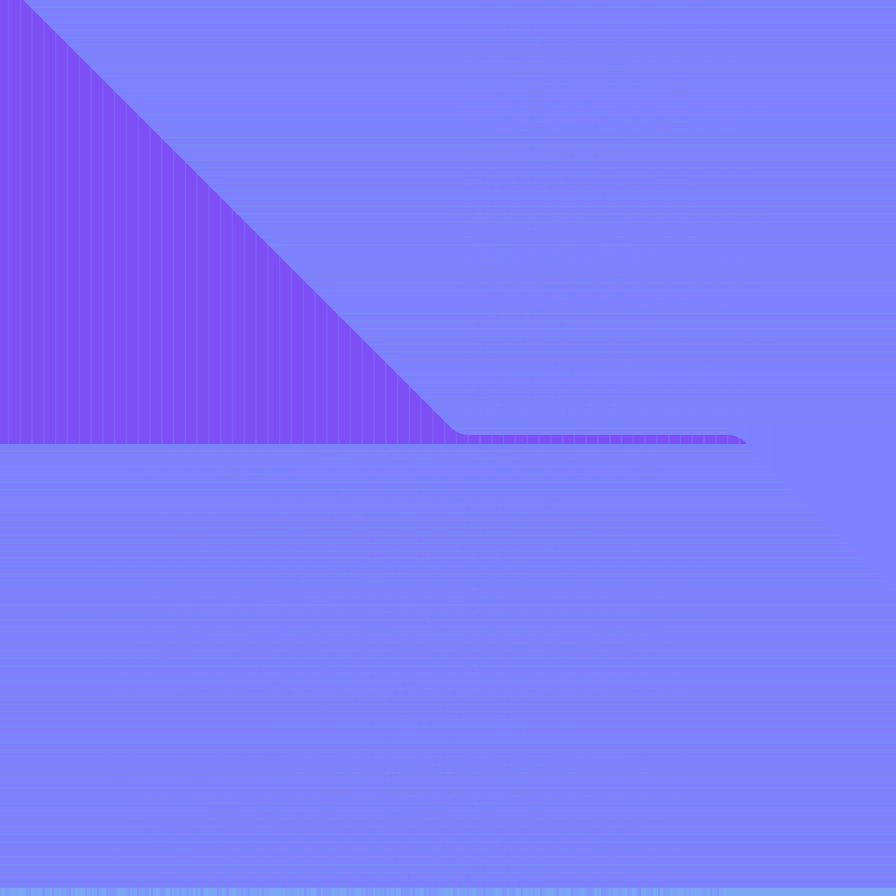
A Shadertoy shader for this texture map:

```glsl
// Normal map of a panelled surface: a violet sloped wedge with a thin ledge,
// set in fine brick courses, with a flat corner at right and a pale bottom rim.
// Half-planes joined by smooth min/max give the wedge; repeats give the grooves.

const vec3 FLAT_BLUE   = vec3(0.490, 0.502, 1.000);
const vec3 GROOVE_TEAL = vec3(0.470, 0.560, 0.910);
const vec3 GROOVE_PINK = vec3(0.540, 0.475, 0.975);
const vec3 JOINT_BLUE  = vec3(0.430, 0.520, 0.960);
const vec3 WEDGE       = vec3(0.490, 0.310, 0.960);
const vec3 WEDGE_SEAM  = vec3(0.495, 0.375, 0.970);
const vec3 RIM         = vec3(0.490, 0.650, 0.970);

const float ROWS        = 117.0;   // brick courses over the height
const float COLUMNS     = 76.0;    // seams over the width
const float SEAM_PHASE  = 0.28;
const float WEDGE_SUM   = 1.026;   // x + y on the long slope
const float LEDGE_SUM   = 1.3385;  // x + y on the ledge end
const float LEDGE_TOP   = 0.5146;
const float WEDGE_FLOOR = 0.5044;
const float FILLET      = 0.009;
const float FLAT_TOP    = 0.5286;
const float JOINT_END   = 0.807;
const float RIM_HEIGHT  = 0.0090;

float hash(vec2 p) {
    vec3 q = fract(vec3(p.xyx) * 0.1031);
    q += dot(q, q.yzx + 33.33);
    return fract((q.x + q.y) * q.z);
}

float smoothMin(float a, float b, float k) {
    float h = max(k - abs(a - b), 0.0) / k;
    return min(a, b) - 0.25 * h * h * k;
}

// Pixel-filtered coverage of a distance field.
float cover(float d, float px) {
    return clamp(0.5 - d / px, 0.0, 1.0);
}

// Coverage of a repeated line; t counts periods and lines lie on whole numbers.
float lines(float t, float halfWidth, float pxPeriods) {
    return cover(abs(t - round(t)) - halfWidth, pxPeriods);
}

float wedgeDistance(vec2 p) {
    float slope = (p.x + p.y - WEDGE_SUM) * 0.7071;
    float end   = (p.x + p.y - LEDGE_SUM) * 0.7071;
    float ledge = -smoothMin(LEDGE_TOP - p.y, -end, FILLET);
    return max(smoothMin(slope, ledge, FILLET), WEDGE_FLOOR - p.y);
}

// Strength of the short upright joints, fading across each half.
float jointFade(vec2 p) {
    float upper = smoothstep(0.51, 0.54, p.x) * (1.0 - smoothstep(0.58, 0.90, p.x));
    float lower = smoothstep(0.06, 0.46, p.x) * (1.0 - smoothstep(0.52, JOINT_END, p.x));
    return mix(lower, upper, step(LEDGE_TOP, p.y));
}

vec3 bricks(vec2 p, float px) {
    float rowPos = (1.0 - p.y) * ROWS;
    float row = floor(rowPos);
    float colPos = p.x * COLUMNS + SEAM_PHASE;

    // Upright joints, staggered and broken from course to course.
    float shift = 0.5 * mod(row, 2.0) + 0.2 * hash(vec2(row, 3.0));
    float column = round(colPos + shift);
    float broken = step(0.35, hash(vec2(column, row)));
    float joint = lines(colPos + shift, 0.045, px * COLUMNS);
    vec3 col = mix(FLAT_BLUE, JOINT_BLUE, 0.5 * joint * broken * jointFade(p));

    // Each groove has a teal lip above and a pink lip below.
    float groove = round(rowPos);
    float strength = mix(0.55, 1.0, hash(vec2(groove, 7.0)));
    float teal = lines(rowPos + 0.05, 0.085, px * ROWS);
    float pink = lines(rowPos - 0.12, 0.070, px * ROWS);
    col = mix(col, GROOVE_PINK, 0.65 * pink * strength);
    return mix(col, GROOVE_TEAL, 0.85 * teal * strength);
}

void mainImage(out vec4 fragColor, in vec2 fragCoord) {
    vec2 p = fragCoord / iResolution.xy;
    float px = 1.0 / iResolution.y;
    float colPos = p.x * COLUMNS + SEAM_PHASE;
    float seam = lines(colPos, 0.06, px * COLUMNS);

    vec3 col = bricks(p, px);

    // Flat corner, its slanted side stepped by the courses.
    float rowY = 1.0 - (round((1.0 - p.y) * ROWS)) / ROWS;
    float corner = max(LEDGE_SUM - p.x - rowY, p.y - FLAT_TOP);
    float nearSide = 1.0 - smoothstep(0.83, 0.90, p.x);
    vec3 plain = mix(FLAT_BLUE, JOINT_BLUE, 0.15 * seam * nearSide);
    col = mix(col, plain, cover(corner, px));

    // Wedge and ledge with upright seams.
    vec3 wedge = mix(WEDGE, WEDGE_SEAM, seam);
    col = mix(col, wedge, cover(wedgeDistance(p), px));

    // Bottom rim, streaked up to the end of the joints.
    float streak = hash(vec2(floor(p.x * 380.0), 11.0));
    float streaked = 1.0 - smoothstep(JOINT_END - px, JOINT_END + px, p.x);
    vec3 rim = mix(RIM, FLAT_BLUE, 0.55 * streak * streak * streaked);
    col = mix(col, rim, cover(p.y - RIM_HEIGHT, px));

    fragColor = vec4(col, 1.0);
}
```
